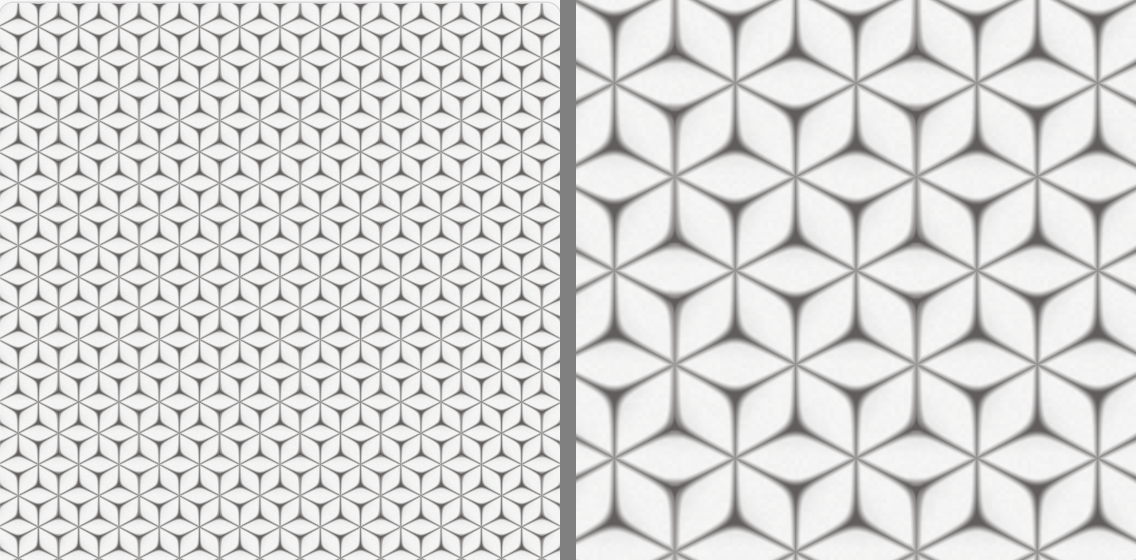
Left, the full canvas; right, a detail of the centre.
Give the GLSL for this pattern, as a WebGL 1 fragment shader.

```glsl
precision highp float;

uniform vec2 u_resolution;

const vec2 REPEATS = vec2(13.906, 8.957);
const vec2 NODE_ORIGIN = vec2(0.4281, 0.6172);
const float ROOT3 = 1.7320508;
const float CORNER_ROUNDING = 0.11;
const float LINE_SOFTNESS = 0.038;
const float LINE_SPREAD = 0.003;
const vec3 PETAL_COLOR = vec3(0.957, 0.957, 0.956);
const vec3 GROUT_COLOR = vec3(0.375, 0.365, 0.36);
const vec3 SEAM_COLOR = vec3(0.60, 0.59, 0.585);

float hash(vec2 p) {
    vec3 q = fract(vec3(p.xyx) * 0.1031);
    q += dot(q, q.yzx + 33.33);
    return fract((q.x + q.y) * q.z);
}

// Position along (x) and across (y) the nearest lattice edge of one direction.
vec2 edgeCoords(vec2 p, float angle) {
    vec2 along = vec2(cos(angle), sin(angle));
    vec2 across = vec2(-along.y, along.x);
    float height = dot(p, across) * 2.0 / ROOT3;
    float row = floor(height + 0.5);
    return vec2(fract(dot(p, along) - 0.5 * row) - 0.5,
                (height - row) * 0.5 * ROOT3);
}

// Coordinates inside the petal that covers p.
vec2 petalCoords(vec2 p) {
    vec2 nearest = vec2(0.0, 10.0);
    for (int i = 0; i < 3; i++) {
        vec2 edge = edgeCoords(p, float(i) * 1.0471976);
        if (abs(edge.y) < abs(nearest.y)) nearest = edge;
    }
    return nearest;
}

// Rhombus with sharp tips and rounded obtuse corners; negative inside.
float petalDistance(vec2 c, float rounding) {
    float halfHeight = (0.5 - sqrt(c.x * c.x + rounding * rounding)) / ROOT3;
    return (abs(c.y) - halfHeight) * 0.5 * ROOT3;
}

// Faint broad seam on every fourth vertical line.
float seamMask(float x) {
    float d = abs(mod(x + 1.5, 2.0) - 1.0);
    return 1.0 - smoothstep(0.02, 0.08, d);
}

// Panel rounded at its two top corners.
float panelDistance(vec2 uv, float top, float radius) {
    vec2 d = vec2(abs(uv.x - 0.5) - 0.5, uv.y - top) + radius;
    return length(max(d, 0.0)) + min(max(d.x, d.y), 0.0) - radius;
}

vec3 petalPattern(vec2 uv, float pixel) {
    vec2 cell = (uv - NODE_ORIGIN) * REPEATS;
    vec2 c = petalCoords(cell * vec2(1.0, ROOT3));
    float gap = petalDistance(c, CORNER_ROUNDING);

    // Soft shade toward the upper or left side of each petal.
    vec3 petal = PETAL_COLOR - 0.045 * smoothstep(0.0, 0.24, c.y);
    petal += (hash(floor(uv * 384.0)) - 0.5) * 0.014;

    // Dark grout, paler and wider along the seams.
    float seam = seamMask(cell.x);
    float thinLine = 1.0 - smoothstep(0.015, 0.04, gap);
    vec3 grout = mix(GROUT_COLOR, SEAM_COLOR, 0.7 * seam * thinLine);
    float softness = max(LINE_SOFTNESS, pixel * REPEATS.x);
    float spread = LINE_SPREAD + 0.01 * seam;
    float coverage = smoothstep(-softness, softness, gap + spread);
    return mix(petal, grout, coverage);
}

void main() {
    vec2 uv = gl_FragCoord.xy / u_resolution;
    float pixel = 1.0 / min(u_resolution.x, u_resolution.y);
    vec3 color = petalPattern(uv, pixel);

    // Pale top margin with a thin border line.
    float panel = panelDistance(uv, 0.994, 0.024);
    float blur = max(0.0012, pixel);
    vec3 margin = mix(vec3(0.97), vec3(0.85),
                      1.0 - smoothstep(0.0, blur * 1.5, abs(panel - 0.002)));
    color = mix(color, margin, smoothstep(-blur, blur, panel));
    gl_FragColor = vec4(color, 1.0);
}
```
